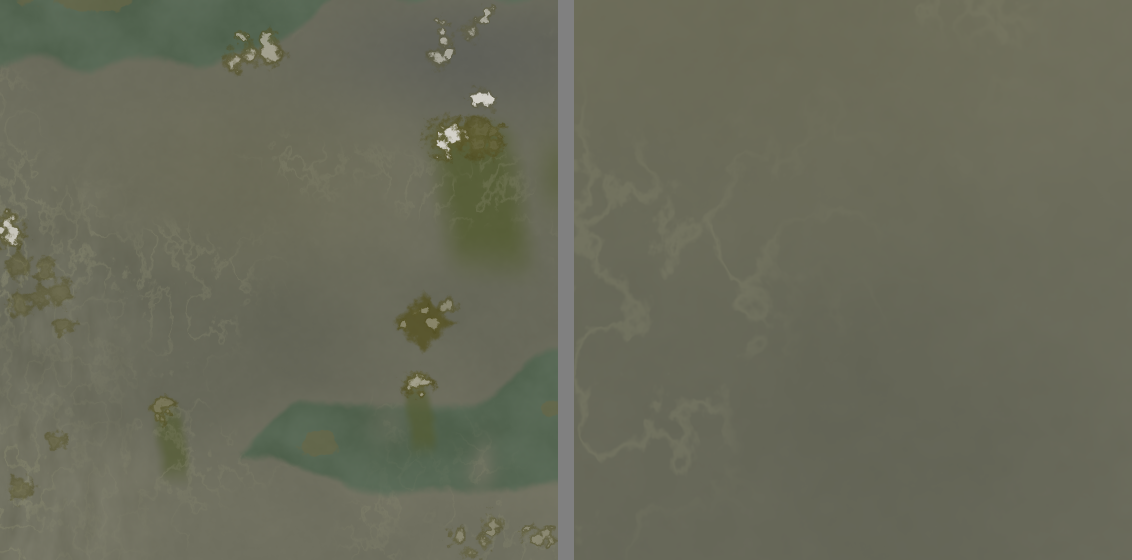
Left, the full canvas; right, a detail of the centre.
This texture is drawn by a Shadertoy shader. Its source:

```glsl
// Hazy olive water seen from high above: a soft grey veil with torn edges
// over blue-green bands, green plumes, and small clouds with olive rims.
// Layers of value noise are blended from the broad veil to the fine wisps.

const vec3 DARK_HAZE = vec3(.385, .39, .335);
const vec3 PALE_HAZE = vec3(.46, .458, .392);
const vec3 WARM_HAZE = vec3(.43, .425, .335);
const vec3 SLATE = vec3(.36, .365, .345);
const vec3 DEEP_TEAL = vec3(.275, .35, .265);
const vec3 PALE_TEAL = vec3(.355, .425, .35);
const vec3 GREEN = vec3(.335, .365, .205);
const vec3 OLIVE = vec3(.34, .325, .15);
const vec3 SILT = vec3(.405, .4, .27);
const vec3 WISP = vec3(.53, .53, .43);
const vec3 CLOUD = vec3(.83, .82, .79);

float hash(vec2 p) {
    p = fract(p * vec2(.1031, .1137));
    p += dot(p, p.yx + 33.3);
    return fract((p.x + p.y) * p.x * 7.13);
}

float noise(vec2 p) {
    vec2 i = floor(p), f = fract(p);
    f = f * f * (3. - 2. * f);
    return mix(mix(hash(i), hash(i + vec2(1, 0)), f.x),
               mix(hash(i + vec2(0, 1)), hash(i + vec2(1, 1)), f.x), f.y);
}

float fbm(vec2 p) {
    float sum = 0., amp = .516;
    for (int i = 0; i < 5; i++) {
        sum += amp * noise(p);
        p = mat2(1.6, 1.2, -1.2, 1.6) * p + 17.3;
        amp *= .5;
    }
    return sum;
}

float fade(float a, float b, float x) { return 1. - smoothstep(a, b, x); }

// Soft elliptical spot, 1 at its centre
float spot(vec2 p, vec2 centre, vec2 radius) {
    vec2 q = (p - centre) / radius;
    return exp(-dot(q, q));
}

// Soft streak hanging down from its top point
float plume(vec2 p, vec2 top, float len, float width, float slant) {
    float down = top.y - p.y;
    float side = abs(p.x - top.x - slant * down);
    return smoothstep(-.01, .04, down) * fade(.65 * len, len, down)
         * fade(.35 * width, width, side);
}

// Scattered ragged puffs with olive rims and bright cores
void addPuffs(inout vec3 col, vec2 p, float grain, vec2 centre, vec2 spread,
              float size, float rim, float white) {
    vec2 cover = vec2(0);
    float ragged = (grain - .5) * size * 2.6;
    for (int i = 0; i < 8; i++) {
        vec2 id = floor(centre * 200.) + float(i) * vec2(7, 13);
        vec2 offset = 2. * vec2(hash(id), hash(id + 41.)) - 1.;
        float r = size * mix(.45, 1., hash(id + 83.));
        float d = length(p - centre - offset * spread) + ragged;
        cover = max(cover, vec2(fade(r, 2. * r, d), fade(.3 * r, r, d)));
    }
    col = mix(col, OLIVE + .12 * (grain - .4), cover.x * rim);
    col = mix(col, CLOUD, cover.y * white * smoothstep(.15, .6, 1. - grain));
}

// Torn openings in the veil at the top left and the lower right
float openings(vec2 p, float tear) {
    float upper = p.y - .882 - .014 * sin(p.x * 32.) - .13 * smoothstep(.43, .62, p.x);
    float roof = .195 + .09 * smoothstep(.43, .54, p.x) + .1 * smoothstep(.82, 1., p.x);
    float base = .185 - .07 * smoothstep(.43, .7, p.x) + .015 * smoothstep(.85, 1., p.x);
    float lower = min(min(roof - p.y, p.y - base), p.x - .435);
    return smoothstep(-.006, .014, max(upper, lower) + tear);
}

void mainImage(out vec4 fragColor, in vec2 fragCoord) {
    vec2 p = fragCoord / iResolution.y;
    float broad = fbm(p * vec2(2.5, 4) + 5.);
    float cloudy = fbm(p * 9. + 21.);
    float grain = fbm(p * 85.);
    vec2 q = p + .03 * (vec2(cloudy, fbm(p * 8. + 60.)) - .5);

    // Broad veil
    float light = .42 + .8 * (broad - .5) + .45 * (cloudy - .5) + .4 * fade(.1, .35, p.y);
    light += .45 * spot(p, vec2(.7, .64), vec2(.13, .2));
    light -= .35 * spot(p, vec2(.53, .43), vec2(.22, .08));
    vec3 col = mix(DARK_HAZE, PALE_HAZE, clamp(light, 0., 1.));
    col = mix(col, WARM_HAZE, .55 * spot(p, vec2(.46, .68), vec2(.3, .17)));
    col = mix(col, SLATE, .75 * spot(q, vec2(.84, .9), vec2(.24, .1)));

    // Blue-green water with silt shoals
    float water = openings(q, .02 * (cloudy - .5) + .008 * (grain - .5));
    water *= 1. - .75 * spot(q, vec2(.855, .165), vec2(.025, .05));
    water *= 1. - .45 * spot(q, vec2(.69, .25), vec2(.04, .05));
    vec3 teal = mix(DEEP_TEAL, PALE_TEAL, smoothstep(.25, .7, .5 * (broad + cloudy)));
    float shoal = spot(p, vec2(.57, .21), vec2(.08, .035))
                + spot(p, vec2(.15, 1), vec2(.15, .035))
                + spot(p, vec2(.99, .27), vec2(.035, .03));
    shoal = .75 * shoal + .6 * (fbm(p * 28.) - .4);
    teal = mix(teal, SILT, .7 * smoothstep(.55, .62, shoal));
    col = mix(col, teal, water * .92);

    // Green plumes and the olive diamond
    float green = plume(q, vec2(.835, .79), .31, .1, .18);
    green = max(green, .8 * plume(q, vec2(.74, .33), .16, .032, .06));
    green = max(green, .8 * plume(q, vec2(.29, .28), .15, .033, .2));
    green = max(green, .6 * spot(q, vec2(1, .69), vec2(.04, .07)));
    col = mix(col, GREEN, green * .88);
    vec2 gap = abs(p - vec2(.757, .423));
    col = mix(col, OLIVE, .85 * fade(.04, .06, gap.x + gap.y + .03 * (grain - .5)));

    // Fine wisps, and streaks on the left
    float ridge = 1. - abs(2. * fbm(q * vec2(34, 27) + 9.) - 1.);
    float left = fade(.08, .38, p.x) * fade(.5, .8, p.y);
    float patchy = smoothstep(.48, .72, fbm(p * 6. + 90.)) + .7 * left;
    col = mix(col, WISP, .3 * patchy * smoothstep(.86, 1., ridge) * (1. - .7 * water));
    col += .07 * left * (fbm(q * vec2(42, 17)) - .48);

    // Cloud groups, then olive speckles
    addPuffs(col, p, grain, vec2(.82, .93), vec2(.055, .06), .012, .35, .65);
    addPuffs(col, p, grain, vec2(.875, .82), vec2(.032, .008), .014, .3, 1.);
    addPuffs(col, p, grain, vec2(.85, .76), vec2(.035, .02), .018, .8, .12);
    addPuffs(col, p, grain, vec2(.795, .75), vec2(.012), .022, .7, 1.);
    addPuffs(col, p, grain, vec2(.757, .435), vec2(.045, .025), .01, .6, .4);
    addPuffs(col, p, grain, vec2(.745, .315), vec2(.009), .016, .8, .6);
    addPuffs(col, p, grain, vec2(.44, .915), vec2(.045, .028), .014, .6, .6);
    addPuffs(col, p, grain, vec2(.02, .59), vec2(.007, .013), .017, .6, .9);
    addPuffs(col, p, grain, vec2(.06, .3), vec2(.06, .28), .015, .5, .08);
    addPuffs(col, p, grain, vec2(.29, .27), vec2(.012, .02), .01, .7, .25);
    addPuffs(col, p, grain, vec2(.9, .04), vec2(.09, .04), .015, .5, .35);

    fragColor = vec4(col + .012 * (grain - .5), 1);
}
```
